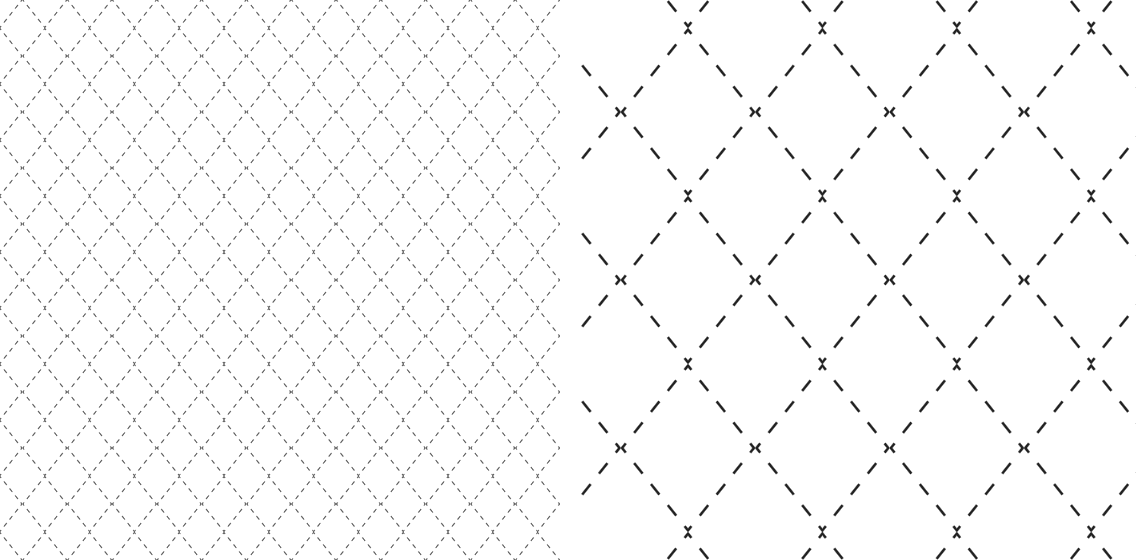
Left: the whole. Right: its middle third, enlarged.
A WebGL 2 fragment shader for this pattern:

```glsl
#version 300 es
precision highp float;

#define TILES vec2(12.5, 10.0)
#define DASHES_PER_EDGE 4.0
#define DASH_FILL 0.5
#define LINE_WIDTH 0.0015
#define OUTSET 0.0006
#define SOFTNESS 1.2
#define PAPER vec3(1.0)
#define INK vec3(0.13)

uniform vec2 u_resolution;
out vec4 fragColor;

// Share of a filter window at distance d that lies inside a band
float bandCoverage(float d, float width, float window) {
    float halfBand = 0.5 * width;
    float upper = clamp(d + 0.5 * window, -halfBand, halfBand);
    float lower = clamp(d - 0.5 * window, -halfBand, halfBand);
    return (upper - lower) / window;
}

// One dashed diamond, clipped by its tile
float dashedDiamond(vec2 uv, float window) {
    vec2 halfTile = 0.5 / TILES;

    // Fold the tile into a single quadrant around its centre
    vec2 quadrant = abs(fract(uv * TILES) - 0.5) / TILES;
    vec2 fromMiddle = quadrant - 0.5 * halfTile;

    // Coordinates across and along the diamond edge
    vec2 normal = normalize(halfTile.yx);
    vec2 tangent = vec2(normal.y, -normal.x);
    float across = dot(fromMiddle, normal) - OUTSET;
    float along = dot(fromMiddle, tangent);

    // Dashes centred on the edge middle and on both corners
    float spacing = length(halfTile) / DASHES_PER_EDGE;
    along -= spacing * floor(along / spacing + 0.5);

    return bandCoverage(across, LINE_WIDTH, window)
         * bandCoverage(along, spacing * DASH_FILL, window);
}

void main() {
    float canvasSize = min(u_resolution.x, u_resolution.y);
    vec2 uv = gl_FragCoord.xy / canvasSize;
    float stitch = dashedDiamond(uv, SOFTNESS / canvasSize);
    fragColor = vec4(mix(PAPER, INK, stitch), 1.0);
}
```
